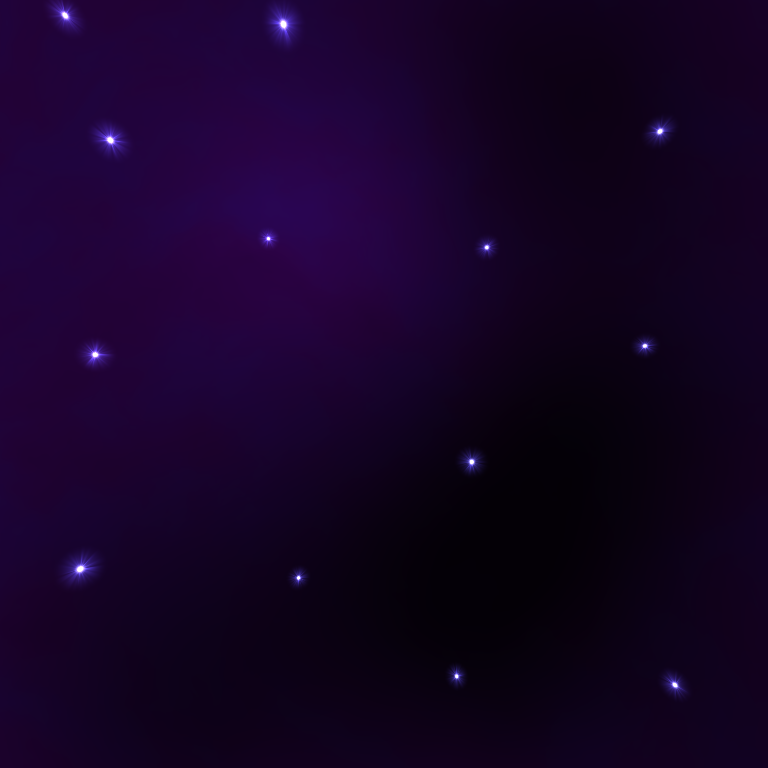
Reproduce this background procedurally as a Shadertoy shader.

```glsl
// Dark violet nebula with a few spiky blue-white stars.

const int STAR_COUNT = 13;
const vec2 SCATTER_STEP = vec2(0.7549, 0.5698); // low-discrepancy spacing

float hash(vec2 p) {
    vec3 q = fract(p.xyx * 0.1031);
    q += dot(q, q.yzx + 33.33);
    return fract((q.x + q.y) * q.z);
}

float noise(vec2 p) {
    vec2 cell = floor(p), f = fract(p);
    f = f * f * (3.0 - 2.0 * f);
    float low = mix(hash(cell), hash(cell + vec2(1, 0)), f.x);
    float high = mix(hash(cell + vec2(0, 1)), hash(cell + vec2(1, 1)), f.x);
    return mix(low, high, f.y);
}

float fbm(vec2 p) {
    float sum = 0.0, amplitude = 0.5;
    for (int i = 0; i < 5; i++) {
        sum += amplitude * noise(p);
        p = mat2(1.6, 1.2, -1.2, 1.6) * p + 7.3;
        amplitude *= 0.5;
    }
    return sum;
}

float blob(vec2 p, vec2 center, float radius) {
    vec2 d = (p - center) / radius;
    return exp(-dot(d, d));
}

// Broad light and dark clouds with faint bluish mottling
vec3 nebula(vec2 p) {
    vec2 warp = vec2(fbm(p * 3.0 + 11.0), fbm(p * 3.0 + 37.0)) - 0.48;
    vec2 q = p + 0.09 * warp;
    float light = mix(0.22, 0.165, p.x);
    light += 0.10 * blob(q, vec2(0.40, 0.70), 0.19);
    light -= 0.125 * blob(q, vec2(0.75, 0.42), 0.24);
    light -= 0.10 * blob(q, vec2(0.58, 0.20), 0.20);
    light -= 0.095 * blob(q, vec2(0.73, 0.88), 0.22);
    light -= 0.11 * blob(q, vec2(0.25, 0.08), 0.26);
    light -= 0.045 * blob(q, vec2(0.90, 0.05), 0.28);
    light = max(light, 0.025);

    float mottle = fbm(p * 9.0 + 3.0 * warp) - 0.48;
    light *= 1.0 + 0.25 * mottle;
    float blueness = smoothstep(-0.2, 0.3, mottle);
    return light * mix(vec3(0.63, 0.035, 1.0), vec3(0.52, 0.07, 1.04), blueness);
}

// Star with a fine-rayed halo, stretched away from the canvas centre
vec3 star(vec2 p, vec2 center, float radius, float seed) {
    vec2 d = p - center;
    vec2 outward = center - 0.5;
    float reach = length(outward);
    outward /= max(reach, 0.001);
    float stretch = 1.0 + 1.5 * reach * reach;
    d -= outward * dot(d, outward) * (1.0 - 1.0 / stretch);

    float r = length(d) / radius;
    if (r > 1.0) return vec3(0);
    vec2 direction = d / max(length(d), 0.00001);
    float rays = noise(direction * 7.0 + seed * 17.0 + 40.0);
    float spikes = pow(noise(direction * 5.0 + seed * 31.0 + 80.0), 5.0);
    float fade = 1.0 - smoothstep(0.0, 1.0, r);

    float halo = fade * (0.16 + 0.35 * rays) + 0.8 * spikes * fade * fade;
    float glow = 0.9 * exp(-r * 6.0) * fade;
    float core = 1.3 * exp(-r * r * 75.0);
    return vec3(0.30, 0.25, 0.85) * halo + vec3(0.40, 0.38, 1.0) * glow + core;
}

void mainImage(out vec4 fragColor, in vec2 fragCoord) {
    vec2 p = fragCoord / iResolution.xy;
    vec3 color = nebula(p);

    // Evenly scattered stars of mixed sizes
    for (int i = 0; i < STAR_COUNT; i++) {
        float id = float(i) + 1.0;
        vec2 center = fract(vec2(0.33, 0.41) + id * SCATTER_STEP);
        float radius = mix(0.016, 0.033, hash(vec2(id, 5.0)));
        color += star(p, center, radius, id);
    }
    fragColor = vec4(min(color, 1.0), 1.0);
}
```
